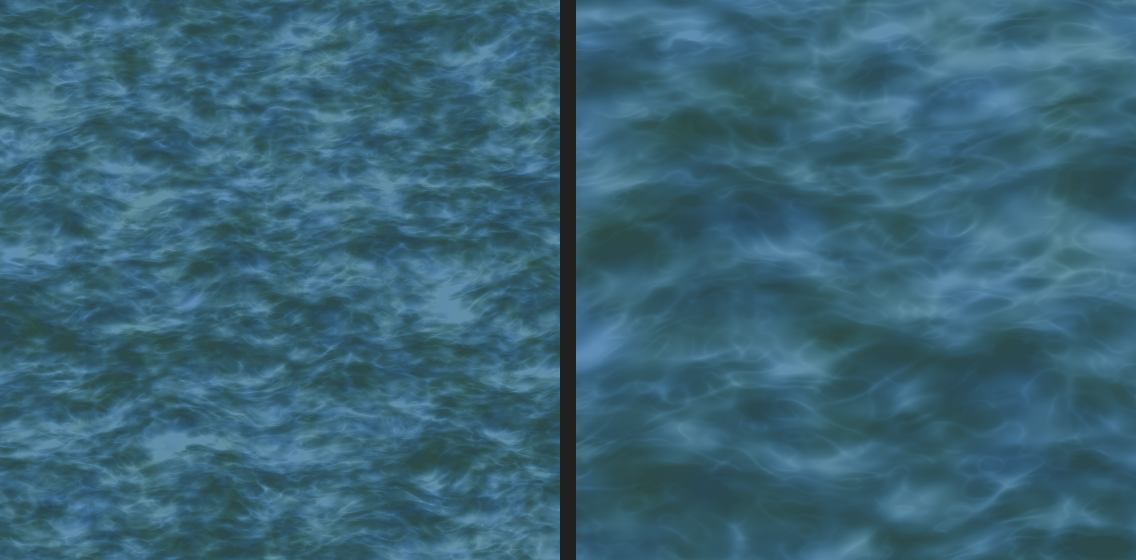
Left: the whole. Right: its middle third, enlarged.
A WebGL 2 fragment shader for this texture:

```glsl
#version 300 es
precision highp float;

// Choppy open water: octaves of stretched gradient noise form the swell,
// folded noise adds thin broken crests, and the summed height picks a
// colour between deep green troughs and pale blue crests.

uniform vec2 u_resolution;
out vec4 fragColor;

// Pseudo-random unit vector for a lattice cell
vec2 cellGradient(vec2 cell) {
    vec3 h = fract(cell.xyx * vec3(0.1031, 0.1030, 0.0973));
    h += dot(h, h.yzx + 33.33);
    float angle = 6.28318 * fract((h.x + h.y) * h.z);
    return vec2(cos(angle), sin(angle));
}

// Gradient noise, roughly -0.7 to 0.7
float noise(vec2 p) {
    vec2 i = floor(p);
    vec2 f = fract(p);
    vec2 u = f * f * f * (f * (f * 6.0 - 15.0) + 10.0);
    float a = dot(cellGradient(i), f);
    float b = dot(cellGradient(i + vec2(1, 0)), f - vec2(1, 0));
    float c = dot(cellGradient(i + vec2(0, 1)), f - vec2(0, 1));
    float d = dot(cellGradient(i + vec2(1, 1)), f - vec2(1, 1));
    return mix(mix(a, b, u.x), mix(c, d, u.x), u.y);
}

// Narrow bright line along the zero level of the noise, centred on zero mean
float crest(float n) {
    float fold = max(1.0 - 4.0 * sqrt(n * n + 0.0006), 0.0);
    return fold * fold - 0.26;
}

float waveHeight(vec2 p) {
    // Bend the wave fronts so that they tilt both ways
    p += vec2(0.03, 0.022) * vec2(noise(p * vec2(4.0, 6.0) + 7.3),
                                  noise(p * vec2(6.0, 5.0) + 41.7));
    float height = 0.35 * noise(p * vec2(3.0, 6.5) + 19.1);
    float frequency = 7.0;
    float stretch = 2.6;
    float amplitude = 0.40;
    float tilt = 0.10;

    for (int i = 0; i < 5; i++) {
        vec2 q = vec2(p.x, p.y - tilt * p.x) * frequency * vec2(1.0, stretch);
        q += 23.7 * float(i + 1);
        float patches = smoothstep(-0.3, 0.35, noise(q * 0.6 + 61.3));
        float body = 1.2 * noise(q * 0.85 + 11.9);
        height += amplitude * (body + 0.7 * patches * crest(noise(q)));

        // Lean smaller ripples over the larger waves beneath them
        p.y += 0.012 * body / float(i + 1);
        frequency *= 1.72;
        stretch *= 0.94;
        amplitude *= i < 2 ? 0.99 : 0.70;
        tilt = -0.9 * tilt + 0.06;
    }
    return height;
}

// Trough to crest colours
vec3 waterColour(float tone) {
    vec3 colour = mix(vec3(0.165, 0.29, 0.31), vec3(0.19, 0.35, 0.41),
                      clamp(tone / 0.35, 0.0, 1.0));
    colour = mix(colour, vec3(0.25, 0.435, 0.53),
                 clamp((tone - 0.35) / 0.29, 0.0, 1.0));
    return mix(colour, vec3(0.37, 0.555, 0.66),
               clamp((tone - 0.64) / 0.36, 0.0, 1.0));
}

void main() {
    vec2 uv = gl_FragCoord.xy / u_resolution;
    vec3 colour = waterColour(0.5 + waveHeight(uv));

    // Soft patches of greener and bluer water
    float tint = noise(uv * vec2(9.0, 14.0) + 3.1)
               + 0.8 * noise(uv * vec2(28.0, 40.0) + 87.0);
    colour += tint * vec3(-0.008, -0.004, 0.06);
    fragColor = vec4(colour, 1.0);
}
```
